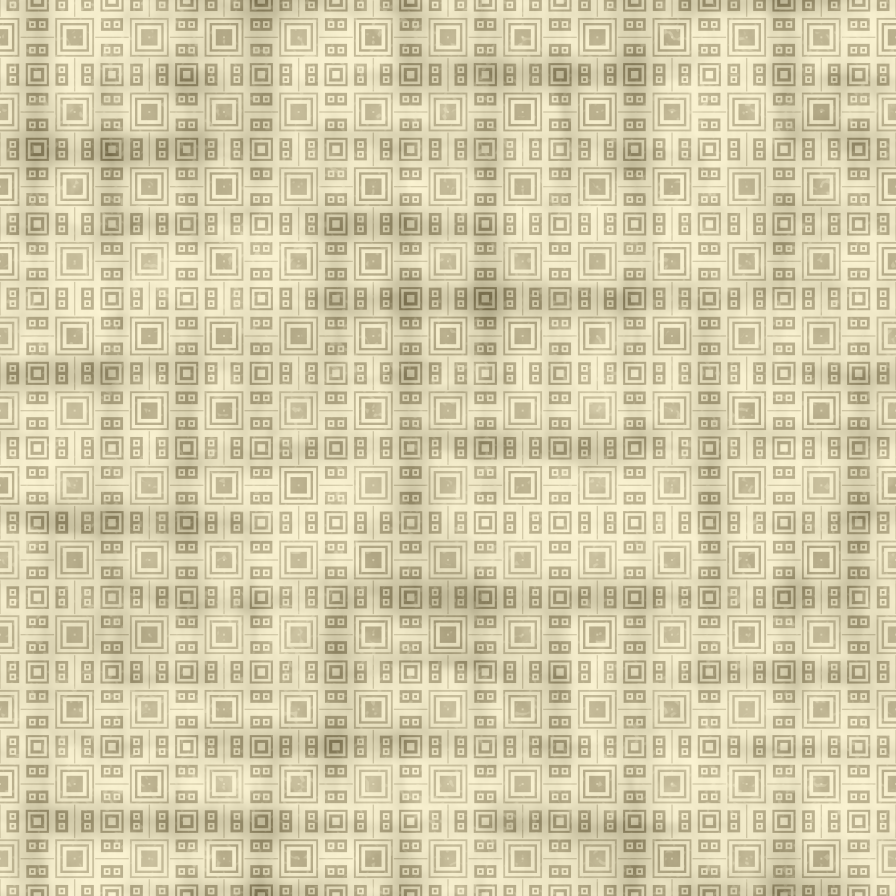
Reproduce this pattern procedurally as a WebGL 1 fragment shader.

```glsl
precision highp float;
// Worn geometric cloth: 12 by 12 repeats of nested squares, small framed squares
// and paired-square blocks, joined by hairlines. Mirrored cell coordinates place
// every motif; wrapping gradient noise fades the ink and stains the bands.
uniform vec2 u_resolution;

vec2 latticeGradient(vec2 cell, vec2 period) {
  cell = mod(cell, period);
  float h = fract(sin(dot(cell, vec2(127.1, 311.7))) * 4375.85);
  return vec2(cos(6.2832 * h), sin(6.2832 * h));
}

// Gradient noise over uv in 0..1, with a whole number of lattice cells per side
float noise(vec2 uv, vec2 period) {
  vec2 p = uv * period;
  vec2 i = floor(p), f = p - i;
  vec2 w = f * f * f * (f * (f * 6.0 - 15.0) + 10.0);
  vec2 e = vec2(1.0, 0.0);
  float a = dot(latticeGradient(i, period), f);
  float b = dot(latticeGradient(i + e.xy, period), f - e.xy);
  float c = dot(latticeGradient(i + e.yx, period), f - e.yx);
  float d = dot(latticeGradient(i + e.xx, period), f - e.xx);
  return mix(mix(a, b, w.x), mix(c, d, w.x), w.y);
}

float fbm(vec2 uv, vec2 period) {
  float sum = 0.0, gain = 1.0;
  for (int k = 0; k < 4; k++) {
    sum += gain * noise(uv, period);
    period *= 2.0;
    gain *= 0.55;
  }
  return sum;
}

// Box-filtered coverage of a rectangle centred on the origin
float rect(vec2 p, vec2 halfSize, vec2 px) {
  vec2 c = (min(p + 0.5 * px, halfSize) - max(p - 0.5 * px, -halfSize)) / px;
  c = clamp(c, 0.0, 1.0);
  return c.x * c.y;
}

float frame(vec2 p, float outer, float inner, vec2 px) {
  return rect(p, vec2(outer), px) - rect(p, vec2(inner), px);
}

// Solid block holding two light squares side by side, each with a dark core
float pairBlock(vec2 p, vec2 px) {
  vec2 q = vec2(abs(p.x) - 0.066, p.y);
  return rect(p, vec2(0.148, 0.085), px) - frame(q, 0.044, 0.019, px);
}

void main() {
  vec2 uv = gl_FragCoord.xy / u_resolution;
  vec2 g = uv * 12.0;
  vec2 px = 12.0 / u_resolution;

  // Distances to the cell corner and to the cell middle
  vec2 a = abs(fract(g + 0.5) - 0.5);
  vec2 b = 0.5 - a;
  vec2 big = vec2(a.x, b.y);
  vec2 small = vec2(b.x, a.y);

  // Large nested squares, inked a little differently in each repeat
  vec2 id = mod(floor(g + vec2(0.5, 0.0)), 12.0);
  float inking = fract(sin(dot(id, vec2(41.3, 89.7))) * 917.3);
  float nested = frame(big, 0.26, 0.235, px) * 0.85
    + frame(big, 0.192, 0.16, px)
    + rect(big, vec2(0.11), px) - 0.5 * rect(big, vec2(0.013), px);
  float ink = nested * mix(0.78, 1.08, inking);

  // Small squares and the blocks around them
  ink += frame(small, 0.155, 0.127, px) + frame(small, 0.092, 0.05, px);
  ink += pairBlock(b - vec2(0.0, 0.172), px);
  ink += pairBlock(a.yx - vec2(0.0, 0.172), px);

  // Hairlines between neighbouring large squares
  ink += 0.6 * rect(small - vec2(0.0, 0.5), vec2(0.225, 0.009), px);
  ink += 0.6 * rect(a, vec2(0.009, 0.225), px);

  // Rubbed patches and fine flecks in the ink
  float rub = fbm(uv, vec2(20.0));
  float fleck = noise(uv, vec2(150.0));
  ink *= 0.97 - 0.2 * smoothstep(0.05, 0.55, rub)
    - 0.3 * smoothstep(0.22, 0.5, fleck + 0.25 * rub);

  // Soft stains follow the columns and rows of small squares
  float column = 0.5 - 0.5 * cos(6.2832 * g.x);
  float row = 0.5 + 0.5 * cos(6.2832 * g.y);
  float columnStain = smoothstep(-0.35, 0.6, fbm(uv, vec2(12.0, 4.0)));
  float rowStain = smoothstep(-0.35, 0.6, fbm(uv.yx + 0.37, vec2(12.0, 4.0)));
  float cloud = smoothstep(-0.1, 0.7, fbm(uv + 0.61, vec2(5.0)));
  float stain = column * columnStain * 0.13 + row * rowStain * 0.15
    + cloud * 0.06;
  float grain = 0.02 * fbm(uv, vec2(60.0, 36.0));

  vec3 color = mix(vec3(0.97, 0.94, 0.81), vec3(0.73, 0.69, 0.555), clamp(ink, 0.0, 1.0));
  color -= vec3(1.0, 1.0, 0.98) * (stain + grain);
  gl_FragColor = vec4(clamp(color, 0.0, 1.0), 1.0);
}
```
